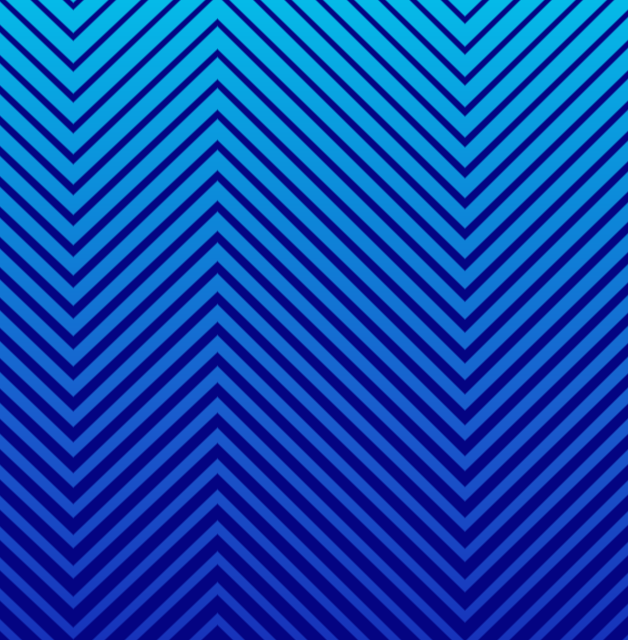
Reproduce this pattern procedurally as a Shadertoy shader.

```glsl
// Uneven zigzag stripes fading from cyan to blue over navy, the navy widening downwards.

// Lengths are in canvas heights; depths are in stripe periods.
const float PERIOD       = 0.0478;   // vertical stripe spacing, about 21 down
const float FIRST_STRIPE = 0.0352;   // top of canvas to first navy stripe at the peak
const float PEAK_X       = 0.3398;
const float LEFT_RUN     = 0.2253;   // peak to left valley
const float RIGHT_RUN    = 0.3867;   // peak to right valley
const float LEFT_DEPTH   = 4.47;
const float RIGHT_DEPTH  = 7.92;
const float NAVY_TOP     = 0.23;     // navy share of a period
const float NAVY_BOTTOM  = 0.62;
const float EDGE_BLUR    = 0.055;    // half edge width, in periods

const vec3 NAVY   = vec3(0.015, 0.015, 0.51);
const vec3 CYAN   = vec3(0.02, 0.73, 0.91);
const vec3 AZURE  = vec3(0.05, 0.53, 0.85);
const vec3 COBALT = vec3(0.10, 0.35, 0.80);
const vec3 ROYAL  = vec3(0.09, 0.20, 0.73);

// Drop of the zigzag below its peak, folding back up past each valley.
float zigzagDrop(float x) {
    float d = x - PEAK_X;
    float run = d < 0.0 ? LEFT_RUN : RIGHT_RUN;
    float depth = d < 0.0 ? LEFT_DEPTH : RIGHT_DEPTH;
    return depth * (1.0 - abs(abs(d) / run - 1.0));
}

// Vertical ramp of the light stripes, t = 0 at the top.
vec3 stripeColor(float t) {
    float s = 3.0 * t;
    vec3 c = mix(CYAN, AZURE, clamp(s, 0.0, 1.0));
    c = mix(c, COBALT, clamp(s - 1.0, 0.0, 1.0));
    return mix(c, ROYAL, clamp(s - 2.0, 0.0, 1.0));
}

void mainImage(out vec4 fragColor, in vec2 fragCoord) {
    vec2 p = fragCoord / iResolution.y;
    float fromTop = 1.0 - p.y;

    // Distance to the nearest navy centre line, in periods
    float phase = (fromTop - FIRST_STRIPE) / PERIOD - zigzagDrop(p.x);
    float dist = abs(fract(phase + 0.5) - 0.5);

    // Navy coverage with a soft edge at least one pixel wide
    float halfNavy = 0.5 * mix(NAVY_TOP, NAVY_BOTTOM, fromTop);
    float blur = max(EDGE_BLUR, 0.7 / (PERIOD * iResolution.y));
    float light = smoothstep(halfNavy - blur, halfNavy + blur, dist);

    fragColor = vec4(mix(NAVY, stripeColor(fromTop), light), 1.0);
}
```
